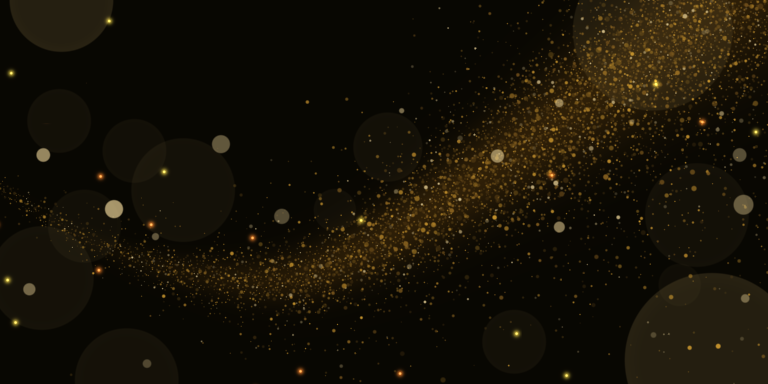
A WebGL 1 fragment shader for this background:

```glsl
precision highp float;
// A curved stream of gold dust over near-black, with soft bokeh discs and glowing sparks.

uniform vec2 u_resolution;

#define BACKDROP vec3(0.033, 0.027, 0.008)
#define HAZE vec3(0.15, 0.095, 0.02)
#define BOKEH vec3(0.45, 0.38, 0.22)
#define PALE vec3(0.86, 0.77, 0.55)
#define GOLD vec3(0.88, 0.66, 0.20)
#define BROWN vec3(0.42, 0.29, 0.10)
#define EMBER vec3(1.0, 0.52, 0.16)
#define LEMON vec3(0.95, 0.85, 0.28)
#define DUST_LAYERS 5
#define DUST_AMOUNT 0.85
#define VALLEY vec2(0.68, 0.271)

// Three random values in 0..1 for a cell
vec3 hash3(vec2 cell) {
  vec3 q = fract(vec3(cell.xyx) * vec3(0.1031, 0.1030, 0.0973));
  q += dot(q, q.yxz + 33.33);
  return fract((q.xxy + q.yzz) * q.zyx);
}

mat2 rotation(float a) {
  return mat2(cos(a), sin(a), -sin(a), cos(a));
}

// Disc coverage, smoothed over one pixel
float disc(vec2 offset, float radius) {
  float pixel = 1.0 / u_resolution.y;
  return 1.0 - smoothstep(radius - pixel, radius + pixel, length(offset));
}

// Height of the stream's centre line: parabola on the left, hyperbola on the right
float streamHeight(float x) {
  float d = x - VALLEY.x;
  float rise = d < 0.0 ? 0.52 * d * d : 0.78 * (sqrt(d * d + 0.087) - 0.295);
  return VALLEY.y + rise;
}

// Signed height above the centre line, in units of the local stream width
float streamOffset(vec2 p) {
  float x = max(p.x, 0.0);
  return (p.y - streamHeight(p.x)) / (0.015 + 0.04 * x + 0.035 * x * x);
}

// Dense core with a sparse outer veil
float streamDensity(vec2 p) {
  float v = streamOffset(p);
  return 0.8 * exp(-v * v) + 0.2 * exp(-v * v / 7.0);
}

void addBokeh(inout vec3 color, vec2 offset, float radius, float opacity) {
  float rim = 0.9 + 0.1 * smoothstep(0.8, 1.0, length(offset) / radius);
  color = mix(color, BOKEH, opacity * rim * disc(offset, radius));
}

// Large discs that set the composition
void addLargeDiscs(inout vec3 color, vec2 p) {
  addBokeh(color, p - vec2(0.160, 1.000), 0.135, 0.30);
  addBokeh(color, p - vec2(0.477, 0.505), 0.135, 0.12);
  addBokeh(color, p - vec2(0.109, 0.276), 0.135, 0.13);
  addBokeh(color, p - vec2(0.330, 0.010), 0.135, 0.13);
  addBokeh(color, p - vec2(1.854, 0.062), 0.227, 0.29);
  addBokeh(color, p - vec2(1.815, 0.440), 0.135, 0.11);
  addBokeh(color, p - vec2(1.700, 0.920), 0.208, 0.20);
  addBokeh(color, p - vec2(1.010, 0.617), 0.090, 0.11);
  addBokeh(color, p - vec2(1.339, 0.110), 0.083, 0.11);
  addBokeh(color, p - vec2(0.154, 0.685), 0.083, 0.11);
  addBokeh(color, p - vec2(0.350, 0.607), 0.083, 0.10);
  addBokeh(color, p - vec2(0.220, 0.411), 0.095, 0.10);
  addBokeh(color, p - vec2(0.872, 0.453), 0.055, 0.09);
  addBokeh(color, p - vec2(1.770, 0.258), 0.055, 0.08);
}

// One rotated grid of grains, kept where the stream is dense
void addDust(inout vec3 color, vec2 p, float layer) {
  float size = 0.011 + 0.0045 * layer;
  mat2 turn = rotation(0.5 + 1.3 * layer);
  vec2 q = turn * p / size;
  vec2 cell = floor(q) + 300.0 + 71.0 * layer;
  vec3 h = hash3(cell);
  vec3 k = hash3(cell + 157.0);
  vec2 local = fract(q) - mix(vec2(0.27), vec2(0.73), h.xy);
  vec2 center = p - (local * turn) * size;
  float kept = step(h.z, DUST_AMOUNT * streamDensity(center));
  float growth = mix(0.55, 1.0, smoothstep(0.0, 1.2, center.x));
  float radius = size * growth * mix(0.09, 0.25, k.x * k.x);
  vec3 tint = mix(BROWN, GOLD, k.y);
  tint = mix(tint, PALE, step(0.9, k.y));
  color = mix(color, tint, kept * mix(0.2, 0.95, k.z * k.z) * disc(local * size, radius));
}

// Scattered small bokeh and glowing sparks, fading out far from the stream
void addLights(inout vec3 color, vec2 p) {
  vec2 q = p / 0.17;
  vec3 h = hash3(floor(q) + 41.0);
  vec2 local = (fract(q) - mix(vec2(0.25), vec2(0.75), h.xy)) * 0.17;
  float reach = exp(-pow(abs(p.y - local.y - streamHeight(p.x - local.x)) / 0.45, 2.0));
  float isBokeh = step(h.z, 0.26 * reach);
  color = mix(color, PALE, isBokeh * mix(0.3, 0.75, h.x) * disc(local, mix(0.009, 0.026, h.y)));

  q = p / 0.13 + 0.37;
  h = hash3(floor(q) + 97.0);
  local = (fract(q) - mix(vec2(0.27), vec2(0.73), h.xy)) * 0.13;
  float isSpark = step(h.z, 0.27 * reach);
  float r = length(local);
  float glow = 0.75 * exp(-r * r / 0.00007) * (1.0 - smoothstep(0.025, 0.034, r));
  color += isSpark * (mix(EMBER, LEMON, step(0.5, h.x)) * glow + PALE * 0.5 * disc(local, 0.003));
}

void main() {
  vec2 p = gl_FragCoord.xy / u_resolution.y;
  float v = streamOffset(p);
  vec3 color = BACKDROP + HAZE * exp(-v * v) * smoothstep(-0.1, 1.2, p.x);
  addLargeDiscs(color, p);
  for (int i = 0; i < DUST_LAYERS; i++) addDust(color, p, float(i));
  addLights(color, p);
  gl_FragColor = vec4(min(color, 1.0), 1.0);
}
```
